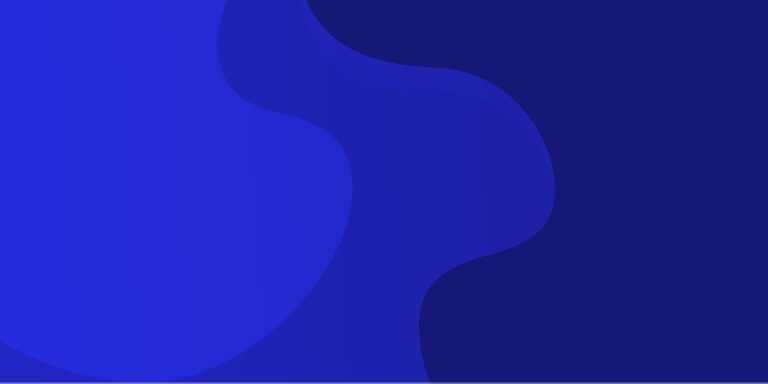
This background is drawn by a WebGL 2 fragment shader. Its source:

```glsl
#version 300 es
precision highp float;
// Layered blue background: two flowing wave-edged shapes over deep navy.

uniform vec2 u_resolution;
out vec4 outColor;

const int CURVES = 5;   // cubic curves per contour, sharing end points
const int STEPS = 20;   // straight pieces per curve

const vec3 NAVY = vec3(0.085, 0.095, 0.470);
const vec3 WAVE_LEFT = vec3(0.130, 0.144, 0.765);
const vec3 WAVE_RIGHT = vec3(0.112, 0.123, 0.640);
const vec3 RIM_LIGHT = vec3(0.004, 0.006, 0.024);
const vec3 BLOB_LEFT = vec3(0.147, 0.169, 0.865);
const vec3 BLOB_RIGHT = vec3(0.138, 0.155, 0.802);
const vec3 BASE_LIGHT = vec3(1.0);
const float BASE_HEIGHT = 0.0039;
const float BASE_OPACITY = 0.4;

// Bezier control points in units of the canvas height.
const vec2 WAVE[16] = vec2[16](
  vec2(0.792, 1.010), vec2(0.854, 0.865), vec2(0.977, 0.831), vec2(1.146, 0.823),
  vec2(1.328, 0.812), vec2(1.445, 0.648), vec2(1.445, 0.505), vec2(1.445, 0.401),
  vec2(1.375, 0.365), vec2(1.276, 0.337), vec2(1.159, 0.308), vec2(1.091, 0.258),
  vec2(1.091, 0.154), vec2(1.091, 0.094), vec2(1.104, 0.042), vec2(1.125, -0.010));

const vec2 RIDGE[16] = vec2[16](
  vec2(0.781, 1.010), vec2(0.802, 0.870), vec2(0.885, 0.776), vec2(1.042, 0.766),
  vec2(1.302, 0.779), vec2(1.406, 0.674), vec2(1.445, 0.505), vec2(1.445, 0.401),
  vec2(1.375, 0.365), vec2(1.276, 0.337), vec2(1.159, 0.308), vec2(1.091, 0.258),
  vec2(1.091, 0.154), vec2(1.091, 0.094), vec2(1.104, 0.042), vec2(1.125, -0.010));

const vec2 BLOB[16] = vec2[16](
  vec2(0.596, 1.008), vec2(0.553, 0.918), vec2(0.552, 0.814), vec2(0.620, 0.753),
  vec2(0.651, 0.724), vec2(0.708, 0.711), vec2(0.755, 0.698), vec2(0.866, 0.669),
  vec2(0.918, 0.615), vec2(0.918, 0.510), vec2(0.918, 0.290), vec2(0.645, 0.003),
  vec2(0.378, 0.003), vec2(0.247, 0.003), vec2(0.104, 0.047), vec2(-0.026, 0.128));

vec2 bezier(vec2 a, vec2 b, vec2 c, vec2 d, float t) {
  float s = 1.0 - t;
  return s * s * s * a + 3.0 * s * s * t * b + 3.0 * s * t * t * c + t * t * t * d;
}

float segmentDistance(vec2 p, vec2 a, vec2 b) {
  vec2 ab = b - a;
  float t = clamp(dot(p - a, ab) / dot(ab, ab), 0.0, 1.0);
  return length(p - a - ab * t);
}

// True when a ray from p towards +x meets the segment.
bool rayCrosses(vec2 p, vec2 a, vec2 b) {
  if ((a.y > p.y) == (b.y > p.y)) return false;
  return p.x < mix(a.x, b.x, (p.y - a.y) / (b.y - a.y));
}

// Signed distance to a contour open towards the left; negative inside.
float contourDistance(vec2 p, vec2 path[16]) {
  float nearest = 10.0;
  float side = 1.0;
  for (int i = 0; i < CURVES; i++) {
    int k = 3 * i;
    vec2 a = path[k];
    for (int j = 1; j <= STEPS; j++) {
      float t = float(j) / float(STEPS);
      vec2 b = bezier(path[k], path[k + 1], path[k + 2], path[k + 3], t);
      nearest = min(nearest, segmentDistance(p, a, b));
      if (rayCrosses(p, a, b)) side = -side;
      a = b;
    }
  }
  return side * nearest;
}

// Antialiased coverage from a signed distance.
float coverage(float dist, float pixel) {
  return clamp(0.5 - dist / pixel, 0.0, 1.0);
}

// Gradient along a slightly tilted horizontal axis.
vec3 tiltedGradient(vec2 p, vec3 left, vec3 right, float span) {
  return mix(left, right, clamp((p.x + 0.07 * (p.y - 0.5)) / span, 0.0, 1.0));
}

void main() {
  float pixel = 1.0 / u_resolution.y;
  vec2 p = gl_FragCoord.xy * pixel;

  // Middle wave with a faint lighter rim above its ridge
  float belowRidge = coverage(contourDistance(p, RIDGE), pixel);
  vec3 wave = tiltedGradient(p, WAVE_LEFT, WAVE_RIGHT, 1.45);
  wave += RIM_LIGHT * (1.0 - belowRidge);
  vec3 color = mix(NAVY, wave, coverage(contourDistance(p, WAVE), pixel));

  // Bright front blob
  vec3 blob = tiltedGradient(p, BLOB_LEFT, BLOB_RIGHT, 0.92);
  color = mix(color, blob, coverage(contourDistance(p, BLOB), pixel));

  // Thin pale line along the lower border
  float base = coverage(p.y - BASE_HEIGHT, pixel);
  color = mix(color, BASE_LIGHT, BASE_OPACITY * base);

  outColor = vec4(color, 1.0);
}
```
